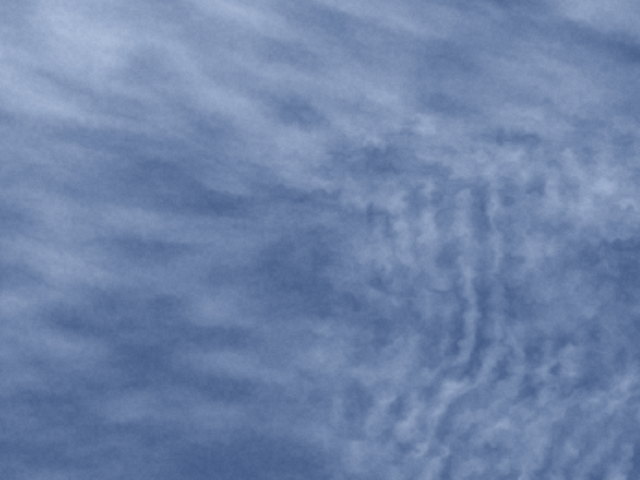
Give the GLSL for this texture, as a WebGL 2 fragment shader.

```glsl
#version 300 es
precision highp float;
// Draws a hazy blue sky with soft cloud streaks on the left and curved cloud ripples on the right.

#define SHADE_COLOR vec3(0.275, 0.37, 0.54)
#define LIGHT_COLOR vec3(0.665, 0.73, 0.84)
#define RIPPLE_CENTER vec2(0.42, 0.42)
#define RIPPLE_FREQ 18.0
#define RIPPLE_GAIN 0.25
#define STREAK_TILT 0.1
#define STREAK_GAIN 0.32
#define BILLOW_GAIN 0.24
#define PUFF_GAIN 0.2
#define GRAIN_GAIN 0.055

uniform vec2 u_resolution;
out vec4 fragColor;

// Integer hash of a lattice cell, from -1 to 1
float hash(vec2 cell) {
    uvec2 q = uvec2(ivec2(cell)) * uvec2(1597u, 3571u);
    uint h = q.x ^ (q.y * 2741u);
    h = (h ^ (h >> 15)) * 73651u;
    h = (h ^ (h >> 13)) * 92837u;
    h ^= h >> 16;
    return float(h & 65535u) / 32767.5 - 1.0;
}

float noise(vec2 p) {
    vec2 cell = floor(p);
    vec2 f = p - cell;
    f = f * f * f * (f * (f * 6.0 - 15.0) + 10.0);
    return mix(mix(hash(cell), hash(cell + vec2(1, 0)), f.x),
               mix(hash(cell + vec2(0, 1)), hash(cell + vec2(1, 1)), f.x), f.y);
}

mat2 rotation(float angle) {
    float c = cos(angle), s = sin(angle);
    return mat2(c, s, -s, c);
}

// Layered noise; a small twist per octave keeps stretched features aligned
float fbm(vec2 p, float twist) {
    float sum = 0.0, gain = 0.55;
    for (int i = 0; i < 4; i++) {
        sum += gain * noise(p);
        p = rotation(twist) * p * 2.03 + vec2(17.3, 9.1);
        gain *= 0.45;
    }
    return sum;
}

// Soft elliptical patch
float patchAt(vec2 p, vec2 center, vec2 size) {
    vec2 d = (p - center) / size;
    return exp(-dot(d, d));
}

// Broad light and shade across the sky
float skyShade(vec2 p) {
    float s = 0.21 + 0.36 * smoothstep(0.35, 0.95, p.y);
    s += 0.17 * patchAt(p, vec2(0.1, 0.92), vec2(0.42, 0.24));
    s += 0.18 * patchAt(p, vec2(0.1, 0.44), vec2(0.22, 0.17));
    s += 0.22 * patchAt(p, vec2(1.2, 0.52), vec2(0.36, 0.2));
    s += 0.24 * patchAt(p, vec2(0.95, 0.08), vec2(0.26, 0.19));
    s -= 0.36 * patchAt(p, vec2(0.98, 0.94), vec2(0.12, 0.11));
    s -= 0.22 * patchAt(p, vec2(1.33, 0.91), vec2(0.12, 0.13));
    s -= 0.14 * patchAt(p, vec2(0.65, 0.94), vec2(0.09, 0.08));
    return s;
}

// Broken ridges that bend around a center
float ripples(vec2 p) {
    vec2 bend = vec2(fbm(p * 6.0 + 31.0, 0.45), fbm(p * 6.0 + 73.0, 0.45));
    vec2 d = p - RIPPLE_CENTER + 0.03 * bend;
    float radius = length(d), angle = atan(d.y, d.x);
    float freq = RIPPLE_FREQ * (1.0 + 0.3 * smoothstep(0.3, 0.1, p.y));
    float wave = sin(6.2832 * RIPPLE_FREQ * radius + 1.8 * noise(p * 6.0));
    float broken = noise(vec2(radius * freq * 1.7, angle * 4.5) + 0.6 * bend);
    float lumps = noise(p * 36.0 + bend * 2.0);
    return 0.48 * wave * (0.7 + 0.5 * noise(p * 8.0 + 5.0)) + 0.6 * broken + 0.38 * lumps;
}

void main() {
    vec2 p = gl_FragCoord.xy / u_resolution.y;
    // Small ragged warp gives the cloud edges a crumbled look
    float ragged = mix(0.003, 0.007, smoothstep(0.4, 0.8, p.x) * smoothstep(0.9, 0.7, p.y));
    vec2 q = p + ragged * vec2(noise(p * 70.0), noise(p * 70.0 + 40.0));

    // Regions of the different cloud kinds
    float rippleZone = smoothstep(0.7, 0.9, q.x + 0.08 * noise(q * 5.0))
                     * smoothstep(0.74, 0.56, q.y + 0.06 * noise(q * 6.0 + 8.0));
    float puffZone = smoothstep(0.45, 0.75, q.x) * smoothstep(0.86, 0.7, q.y);
    float bandZone = smoothstep(1.02, 1.24, q.x) * patchAt(q, vec2(1.3, 0.5), vec2(0.4, 0.19));

    // Wide billows and nearly level streaks, steeper near the top
    float high = smoothstep(0.45, 0.8, q.y);
    vec2 along = q + vec2(0.0, (STREAK_TILT + 0.2 * high) * q.x);
    along += 0.02 * vec2(noise(q * 6.0 + 3.0), noise(q * 6.0 + 14.0));
    float billow = fbm(along * vec2(3.2, 5.0) + vec2(61.0, 23.0), 0.3);
    float streak = fbm(along * vec2(6.5, 17.0) + 50.0, 0.12);

    float shade = skyShade(q + 0.03 * vec2(billow, streak));
    shade += BILLOW_GAIN * billow * mix(0.6, 1.0, high);
    shade += STREAK_GAIN * streak * mix(1.0, 0.25, rippleZone);
    shade += RIPPLE_GAIN * ripples(q) * rippleZone * (1.0 - 0.6 * bandZone);
    shade += PUFF_GAIN * fbm(q * vec2(27.0, 31.0) + 90.0, 0.45) * puffZone;
    shade += 0.4 * bandZone * fbm(along * vec2(4.5, 15.0) + 130.0, 0.12);

    // Soft floor keeps the deepest blue from going flat
    shade = 0.5 * (shade + sqrt(shade * shade + 0.012));

    // Fine grain
    shade += GRAIN_GAIN * (0.6 * noise(p * 110.0) + 0.6 * noise(p * 260.0 + 7.0));
    fragColor = vec4(mix(SHADE_COLOR, LIGHT_COLOR, clamp(shade, 0.0, 1.0)), 1.0);
}
```
